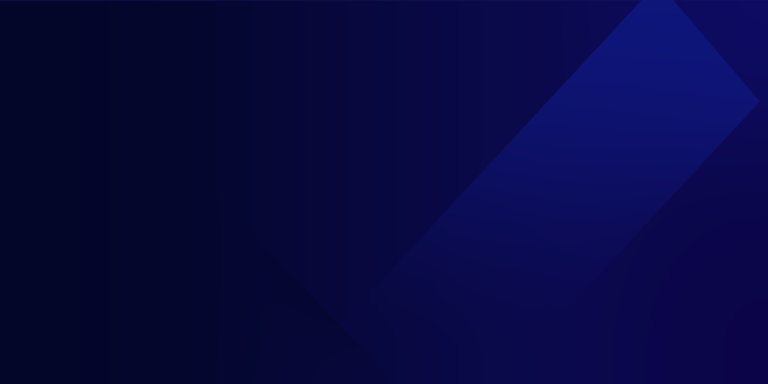
A WebGL 1 fragment shader for this background:

```glsl
precision highp float;

uniform vec2 u_resolution;

// Palette
const vec3 NIGHT = vec3(0.013, 0.022, 0.162);
const vec3 INDIGO = vec3(0.043, 0.036, 0.305);
const vec3 VIOLET = vec3(0.043, 0.016, 0.285);
const vec3 CORNER_BLUE = vec3(0.052, 0.043, 0.385);
const vec3 BAND_BLUE = vec3(0.056, 0.085, 0.480);
const vec3 RIM_BLUE = vec3(0.070, 0.085, 0.330);

// Band geometry, in units of the canvas height
const vec2 BAND_AXIS = vec2(0.680, 0.733);
const vec2 BAND_NORMAL = vec2(0.733, -0.680);
const vec2 CAP_NORMAL = vec2(0.761, 0.649);
const float BAND_START = 0.545;
const float BAND_END = 0.950;
const float CAP_OFFSET = 1.983;
const float FADE_FROM = 0.64;
const float FADE_TO = 1.92;
const float FADE_SKEW = 0.35;

// Faint crossing fold
const vec2 FOLD_NORMAL = vec2(0.725, 0.690);
const vec2 FOLD_CENTER = vec2(0.85, 0.17);
const float FOLD_OFFSET = 0.747;
const float FOLD_WIDTH = 0.12;
const float FOLD_REACH = 0.24;
const float FOLD_SHADE = 0.13;

const float RIM_WIDTH = 0.003;
const float RIM_STRENGTH = 0.5;
const float EDGE_SOFTNESS = 0.0022;

// Smooth coverage of the side where the distance is positive
float coverage(float distanceInside) {
  float soft = max(EDGE_SOFTNESS, 0.75 / u_resolution.y);
  return smoothstep(-soft, soft, distanceInside);
}

// Horizontal night gradient with tinted right corners
vec3 backdrop(vec2 p) {
  vec3 color = mix(NIGHT, INDIGO, smoothstep(0.15, 1.6, p.x));
  float right = smoothstep(1.35, 2.0, p.x);
  color = mix(color, VIOLET, right * (1.0 - smoothstep(0.1, 0.8, p.y)));
  return mix(color, CORNER_BLUE, right * smoothstep(0.4, 1.0, p.y));
}

// Shadow on the lower left side of the fold
float foldShadow(vec2 p) {
  float depth = FOLD_OFFSET - dot(p, FOLD_NORMAL);
  vec2 reach = (p - FOLD_CENTER) / FOLD_REACH;
  float falloff = exp(-max(depth, 0.0) / FOLD_WIDTH - dot(reach, reach));
  return FOLD_SHADE * coverage(depth) * falloff;
}

// Diagonal band, fading towards its lower end and lower edge
float bandLight(vec2 p) {
  float across = dot(p, BAND_NORMAL);
  float side = (across - BAND_START) / (BAND_END - BAND_START);
  float along = dot(p, BAND_AXIS) - FADE_SKEW * clamp(side, 0.0, 1.0);
  float shape = coverage(across - BAND_START)
              * coverage(BAND_END - across)
              * coverage(CAP_OFFSET - dot(p, CAP_NORMAL));
  return shape * smoothstep(FADE_FROM, FADE_TO, along);
}

void main() {
  vec2 uv = gl_FragCoord.xy / u_resolution;
  vec2 p = vec2(uv.x * 2.0, uv.y);

  vec3 color = backdrop(p) * (1.0 - foldShadow(p));
  color = mix(color, BAND_BLUE, bandLight(p));

  // Thin light rim along the top
  float rim = coverage(p.y - 1.0 + RIM_WIDTH);
  color = mix(color, max(color, RIM_BLUE), RIM_STRENGTH * rim);

  gl_FragColor = vec4(color, 1.0);
}
```
